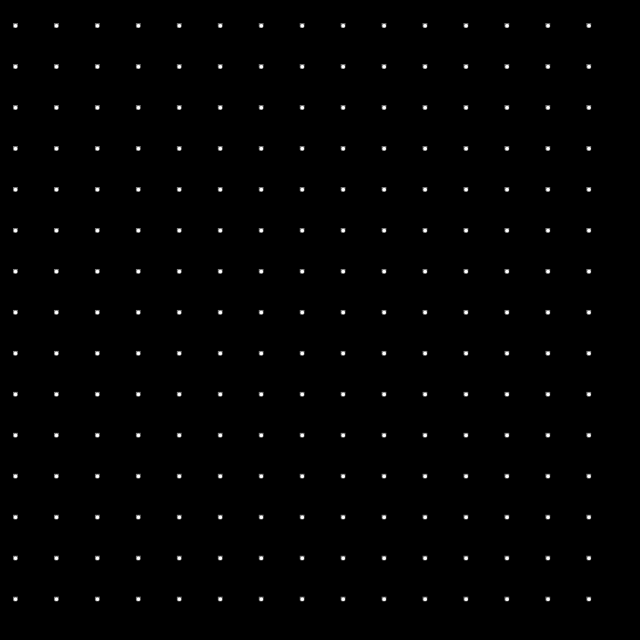
Give the GLSL for this pattern, as a WebGL 2 fragment shader.

```glsl
#version 300 es
precision highp float;
// A sparse grid of small pale studs on black, 15 across and 15 down.
// Each stud is a grey square, rounded at its lower corners, with a white
// round core. The nearest grid index is clamped to leave the margins empty.

uniform vec2 u_resolution;
out vec4 fragColor;

const float DOTS_PER_SIDE = 15.0;
const float PITCH = 0.064;
const vec2 FIRST_DOT = vec2(0.024, 0.064);   // centre of the lower left dot

const float SQUARE_HALF = 0.0037;
const float TOP_RADIUS = 0.0004;
const float BOTTOM_RADIUS = 0.0026;
const float CORE_RADIUS = 0.0027;
const vec2 CORE_OFFSET = vec2(0.0003, -0.0003);

const vec3 BACKGROUND = vec3(0.0);
const vec3 SQUARE_GREY = vec3(0.48);
const vec3 CORE_WHITE = vec3(1.0);

// Signed distance to a square with its own radius for each corner pair
float studDistance(vec2 p) {
  float radius = p.y > 0.0 ? TOP_RADIUS : BOTTOM_RADIUS;
  vec2 q = abs(p) - SQUARE_HALF + radius;
  return length(max(q, 0.0)) + min(max(q.x, q.y), 0.0) - radius;
}

// Coverage of a shape, smoothed over about one pixel
float coverage(float distance, float pixel) {
  return 1.0 - smoothstep(-0.6 * pixel, 0.6 * pixel, distance);
}

void main() {
  float canvasSize = min(u_resolution.x, u_resolution.y);
  float pixel = 1.0 / canvasSize;
  vec2 position = gl_FragCoord.xy / canvasSize;

  // Offset from the nearest dot of the grid
  vec2 fromFirst = position - FIRST_DOT;
  vec2 index = clamp(floor(fromFirst / PITCH + 0.5), 0.0, DOTS_PER_SIDE - 1.0);
  vec2 local = fromFirst - index * PITCH;

  // Grey square, then the bright core over it
  float square = coverage(studDistance(local), pixel);
  float core = coverage(length(local - CORE_OFFSET) - CORE_RADIUS, pixel);
  vec3 color = mix(BACKGROUND, SQUARE_GREY, square);
  color = mix(color, CORE_WHITE, core);

  fragColor = vec4(color, 1.0);
}
```
